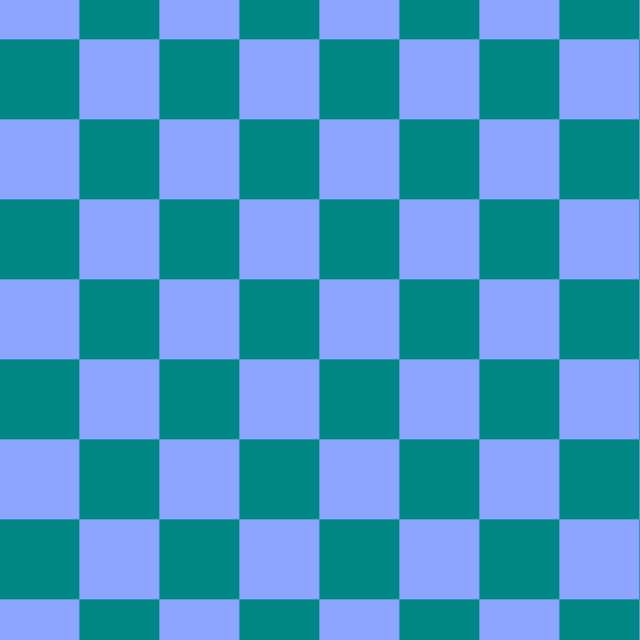
A Shadertoy shader for this pattern:

```glsl
#define CELLS 8.0                         // cells per side, even so that it tiles
#define ROW_OFFSET 0.5                    // vertical phase, in cells
#define NUDGE vec2(0.001, -0.001)         // small phase shift, in canvas units
#define EDGE_PIXELS 1.0                   // width of the smoothed edge
#define PERIWINKLE vec3(0.55, 0.65, 1.0)
#define TEAL vec3(0.0, 0.53, 0.52)

// Signed distance to the nearest cell edge: positive in even cells, negative in odd
vec2 edgeDistance(vec2 p) {
    return abs(mod(p - 0.5, 2.0) - 1.0) - 0.5;
}

void mainImage(out vec4 fragColor, in vec2 fragCoord) {
    // Cell coordinates
    vec2 uv = fragCoord / iResolution.xy;
    vec2 p = (uv + NUDGE) * CELLS + vec2(0.0, ROW_OFFSET);

    // Smoothed square wave on each axis
    vec2 halfEdge = 0.5 * EDGE_PIXELS * CELLS / iResolution.xy;
    vec2 wave = clamp(edgeDistance(p) / halfEdge, -1.0, 1.0);

    // The product of both waves gives the checks
    float check = 0.5 + 0.5 * wave.x * wave.y;
    fragColor = vec4(mix(TEAL, PERIWINKLE, check), 1.0);
}
```
